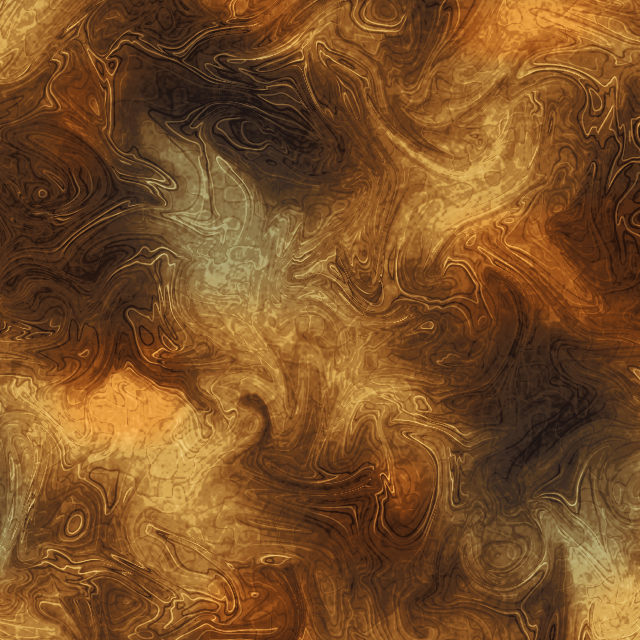
Give the GLSL for this texture, as a WebGL 1 fragment shader.

```glsl
precision highp float;
uniform vec2 u_resolution;

#define LINE_COUNT 13.0
#define LINE_WIDTH 0.0023
#define LINE_GAIN 0.40
#define CURL_TURN 2.9
#define TONE_LOW 0.20
#define TONE_HIGH 0.87
#define GRAIN_GAIN 0.13
#define OLIVE_TINT vec3(0.80, 0.96, 1.30)
#define TAU 6.2831853

float hash(vec2 p) {
  vec3 h = fract(p.xyx * 0.1031);
  h += dot(h, h.yzx + 33.33);
  return fract((h.x + h.y) * h.z);
}

float noise(vec2 p) {
  vec2 cell = floor(p), f = fract(p);
  f = f * f * f * (f * (f * 6.0 - 15.0) + 10.0);
  float low = mix(hash(cell), hash(cell + vec2(1.0, 0.0)), f.x);
  float high = mix(hash(cell + vec2(0.0, 1.0)), hash(cell + 1.0), f.x);
  return mix(low, high, f.y);
}

// Turns the plane about scattered centres; z is a bump around each centre
vec3 swirl(vec2 p, float scale, float turn, float seed) {
  vec2 q = p * scale, cell = floor(q), shift = vec2(0.0);
  float bump = 0.0;
  for (int j = -1; j <= 1; j++) {
    for (int i = -1; i <= 1; i++) {
      vec2 id = cell + vec2(float(i), float(j));
      vec2 jitter = vec2(hash(id + seed), hash(id + seed + 57.0));
      vec2 d = q - id - 0.2 - 0.6 * jitter;
      float fall = max(0.0, 1.0 - dot(d, d) / 1.1);
      fall *= fall;
      float pick = hash(id + seed + 113.0);
      float angle = turn * (2.0 * pick - 1.0) * fall;
      float s = sin(angle), c = cos(angle);
      shift += vec2(c * d.x - s * d.y, s * d.x + c * d.y) - d;
      bump += smoothstep(0.6, 0.9, pick) * fall * fall;
    }
  }
  return vec3(p + shift / scale, bump);
}

// xy: curled position, z: height whose contours are the filaments
vec3 flow(vec2 p) {
  vec3 wide = swirl(p, 4.5, CURL_TURN * 0.4, 11.0);
  vec3 curl = swirl(wide.xy, 10.0, CURL_TURN, 31.0);
  vec3 eye = swirl(curl.xy, 22.0, CURL_TURN * 0.7, 71.0);
  vec2 q = eye.xy;
  float height = noise(q * 4.5 + 3.0) + 0.3 * noise(q * 11.0 + 17.0);
  return vec3(q, height + 0.25 * curl.z + 0.13 * eye.z);
}

// Large soft light and dark clouds with curled edges
float clouds(vec2 p, vec2 q) {
  vec2 w = mix(p, q, 0.3);
  w += 0.1 * (vec2(noise(p * 4.0 + 40.0), noise(p * 4.0 + 80.0)) - 0.5);
  float bands = 0.15 * cos(TAU * (w.x - w.y - 0.9));
  bands += 0.13 * cos(2.0 * TAU * (w.x + w.y - 0.98));
  float detail = 0.28 * (noise(w * 6.0) - 0.5) + 0.18 * (noise(q * 13.0) - 0.5);
  return 0.5 + bands + detail + 0.1 * (noise(q * 29.0) - 0.5);
}

vec3 bronzeRamp(float t) {
  vec3 c = mix(vec3(0.15, 0.085, 0.055), vec3(0.31, 0.185, 0.10), smoothstep(-0.25, 0.13, t));
  c = mix(c, vec3(0.42, 0.24, 0.10), smoothstep(0.13, 0.38, t));
  c = mix(c, vec3(0.58, 0.35, 0.14), smoothstep(0.38, 0.62, t));
  c = mix(c, vec3(0.70, 0.49, 0.22), smoothstep(0.62, 0.83, t));
  c = mix(c, vec3(0.84, 0.66, 0.33), smoothstep(0.83, 0.98, t));
  return mix(c, vec3(0.95, 0.82, 0.52), smoothstep(0.98, 1.3, t));
}

// Thin line at a given phase of the repeating contours
float contour(float phase, float halfWidth) {
  return 1.0 - smoothstep(0.0, halfWidth, abs(fract(phase) - 0.5));
}

void main() {
  vec2 p = gl_FragCoord.xy / u_resolution.y;
  float pixel = 1.0 / u_resolution.y;

  // Flow field and its slope
  float e = 0.001;
  vec3 field = flow(p);
  vec2 slope = vec2(flow(p + vec2(e, 0.0)).z, flow(p + vec2(0.0, e)).z) - field.z;
  slope /= e;
  float steep = length(slope) * LINE_COUNT;
  float facing = dot(slope, vec2(-0.6, 0.8)) / (length(slope) + 0.01);

  // Cloud tone, shaded by broad folds
  float patches = 0.5 * (cos(TAU * (p.x + p.y - 0.1)) + cos(TAU * (p.x - p.y - 0.6)));
  float olive = smoothstep(0.05, 0.8, patches + 0.6 * (noise(p * 6.0 + 9.0) - 0.5));
  float tone = smoothstep(TONE_LOW, TONE_HIGH, clouds(p, field.xy)) - 0.08 * olive;
  float calm = smoothstep(0.5, 0.9, tone);
  float fold = sin(field.z * 17.0);
  tone += 0.07 * (1.0 - 0.8 * calm) * (fold + 0.7 * facing);

  // Engraved filaments gathered into ribbons, with finer hairs between
  float ribbon = smoothstep(-0.3, 0.8, fold) * smoothstep(0.3, 0.6, noise(p * 9.0 + 21.0));
  float gain = LINE_GAIN * mix(0.35, 1.0, ribbon) * (1.0 - 0.6 * calm);
  float phase = field.z * LINE_COUNT;
  float halfWidth = clamp(LINE_WIDTH * steep, 0.001, 0.3);
  float sharp = 1.0 - smoothstep(0.25, 0.5, steep * pixel);
  float crest = sharp * contour(phase, halfWidth);
  float groove = sharp * contour(phase + 0.4, min(halfWidth * 1.3, 0.35));
  float hair = contour(2.0 * phase + 0.3, clamp(1.6 * LINE_WIDTH * steep, 0.001, 0.4));
  hair *= 1.0 - smoothstep(0.2, 0.5, 2.0 * steep * pixel);
  tone += gain * (crest * (0.9 + 0.4 * facing) - 0.9 * groove - 0.4 * hair);

  // Leathery grain and short cracks
  float grain = noise(p * 140.0) + noise(p * 260.0 + 7.0) - 1.0;
  float crack = noise(p * 42.0 + 3.0 * field.z) - 0.5;
  tone += GRAIN_GAIN * (grain + 0.7 * smoothstep(0.0, 0.08, crack) * smoothstep(0.2, 0.08, crack));
  tone -= GRAIN_GAIN * 0.7 * smoothstep(0.08, 0.0, abs(crack + 0.03));

  // Colour with olive and rust patches
  vec3 color = bronzeRamp(tone);
  float rust = smoothstep(0.45, 0.75, noise(p * 5.0 + 60.0)) * (1.0 - olive);
  color *= mix(vec3(1.0), OLIVE_TINT, olive);
  color *= mix(vec3(1.0), vec3(1.07, 0.93, 0.75), rust);
  color = mix(color, vec3(0.84, 0.67, 0.38), 0.6 * crest * gain * ribbon);
  gl_FragColor = vec4(color, 1.0);
}
```
